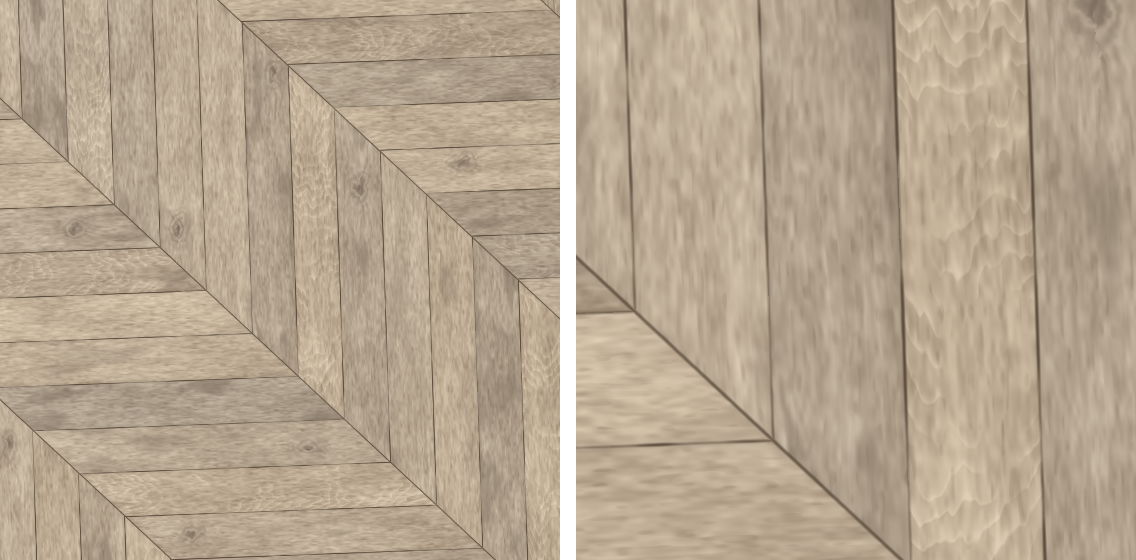
Left, the full canvas; right, a detail of the centre.
This texture is drawn by a three.js fragment shader. Its source:

```glsl
// Weathered oak chevron floor: diagonal bands of alternating upright and level planks.
varying vec2 vUv;

float hash(vec2 p) {
  vec3 q = fract(vec3(p.xyx) * 0.1031);
  q += dot(q, q.yzx + 33.33);
  return fract((q.x + q.y) * q.z);
}

float noise(vec2 p) {
  vec2 i = floor(p), f = fract(p);
  f = f * f * (3.0 - 2.0 * f);
  return mix(mix(hash(i), hash(i + vec2(1.0, 0.0)), f.x),
             mix(hash(i + vec2(0.0, 1.0)), hash(i + 1.0), f.x), f.y);
}

float fbm(vec2 p) {
  float sum = 0.0, amp = 0.53;
  for (int i = 0; i < 4; i++) {
    sum += amp * noise(p);
    p = p * 2.03 + 17.3;
    amp *= 0.5;
  }
  return sum;
}

void main() {
  vec2 p = vec2(vUv.x, 1.0 - vUv.y);

  // Diagonal bands
  float bandWidth = 0.538, slope = 0.932;
  float diagonal = p.y - slope * p.x - 0.1755;
  float band = floor(diagonal / bandWidth);
  float inBand = diagonal - band * bandWidth;
  bool upright = mod(band, 2.0) > 0.5;

  // Planks, slightly skewed within each band
  float plankWidth = 0.0797;
  float cross = (upright ? p.x - 0.033 * p.y - 0.0326
                         : p.y + 0.037 * p.x - 0.0543) / plankWidth;
  float id = floor(cross);
  float edge = cross - id;
  float off = (edge - 0.5) * plankWidth;
  float along = upright ? inBand + slope * off : (bandWidth - inBand + off) / slope;
  if (upright) id -= 0.5 * (band + 1.0);
  vec2 seed = vec2(id + 31.0, band * 7.0 + 53.0);
  float rnd = hash(seed);
  vec2 g = vec2(along + rnd * 7.0, off + hash(seed + 9.0) * 5.0);

  // Smoky knot near one end of some planks
  float hasKnot = step(0.58, hash(seed + 21.0));
  float end = hash(seed + 33.0);
  vec2 k = vec2(along - (end < 0.5 ? 0.05 + 0.2 * end : 0.37 + 0.14 * end),
                off - 0.03 * (hash(seed + 45.0) - 0.5));
  k += 0.022 * (vec2(fbm(g * 50.0), fbm(g * 50.0 + 40.0)) - 0.5);
  float knotDist = length(k * vec2(0.7, 1.2));
  float halo = hasKnot * exp(-knotDist * knotDist * 2400.0);

  // Grain bends around the knot and wavers along the plank
  g.y += 0.006 * fbm(g * vec2(14.0, 26.0)) + 0.012 * halo * sign(k.y);

  // Pale scalloped arches on figured planks, long faint veins on the others
  float figured = 1.0 - step(0.5, mod(id - (upright ? 1.0 : 0.0), 5.0));
  float arches = along * 48.0 + 1.1 * pow(off / 0.03, 2.0)
               + 4.5 * fbm(g * vec2(9.0, 38.0));
  float veins = off * 120.0 + 6.0 * fbm(g * vec2(4.0, 18.0));
  float ramp = fract(mix(veins, arches, figured) + 4.0 * halo);
  float line = ramp * ramp * ramp * (1.0 - smoothstep(0.86, 1.0, ramp));
  line *= smoothstep(0.25, 0.6, noise(g * vec2(17.0, 38.0) + 8.0));

  // Short fibres, dark pores and soft streaks
  float fibre = noise(vec2(g.x + 0.2 * g.y, g.y) * vec2(65.0, 270.0)) - 0.5;
  float fleck = noise(vec2(g.x - 0.3 * g.y, g.y) * vec2(130.0, 390.0) + 5.0) - 0.5;
  float pore = smoothstep(0.68, 0.92, noise(g * vec2(75.0, 340.0) + 90.0));
  float streak = fbm(g * vec2(9.0, 60.0)) - 0.5;
  float cloud = fbm(g * vec2(12.0, 24.0) + 70.0) - 0.5;

  // Plank tone
  float cycle = upright ? cos(2.513 * (id - 1.0)) : cos(1.696 * (id - 2.5));
  float tone = 0.53 + 0.14 * cycle + 0.1 * (rnd - 0.5) + 0.12 * (0.5 - p.x);
  tone += 0.4 * fibre + 0.36 * fleck - 0.22 * pore + 0.45 * streak + 0.45 * cloud;
  tone += line * mix(0.16, 0.55, figured) - 0.08 * figured;
  vec3 color = mix(vec3(0.62, 0.55, 0.468), vec3(0.825, 0.765, 0.675), clamp(tone, -0.5, 1.2));

  // Warm and grey tints, with smoky stains on the darker planks
  color += vec3(0.012, 0.0, -0.012) * (hash(seed + 57.0) - 0.5 + 0.4 * cycle);
  float stain = smoothstep(0.56, 0.8, fbm(g * vec2(10.0, 32.0) + 130.0));
  color = mix(color, vec3(0.51, 0.45, 0.39), stain * (0.32 - 0.2 * cycle));

  // Knot swirls and dark eye
  float swirl = 0.5 + 0.5 * sin(knotDist * 620.0 + 7.0 * noise(g * 60.0));
  color = mix(color, vec3(0.49, 0.43, 0.375), halo * (0.15 + 0.5 * swirl));
  float eye = hasKnot * (1.0 - smoothstep(0.001, 0.008, knotDist));
  color = mix(color, vec3(0.42, 0.36, 0.31), 0.55 * eye);

  // Thin worn seams between planks and a steadier joint along each band
  float seamDist = min(edge, 1.0 - edge) * plankWidth;
  float wear = noise(p * 15.0) * 0.6 + noise(p * 55.0) * 0.4;
  float seam = 1.0 - smoothstep(0.0, 0.0012 + 0.0009 * wear, seamDist);
  seam *= 0.3 + 0.55 * smoothstep(0.3, 0.7, wear);
  float jointDist = min(inBand, bandWidth - inBand) / 1.367;
  float joint = (0.6 + 0.2 * wear) * (1.0 - smoothstep(0.0, 0.0019, jointDist));
  color *= 1.0 - 0.06 * exp(-min(seamDist, jointDist) * 400.0);
  color = mix(color, vec3(0.31, 0.25, 0.19), max(seam, joint));

  gl_FragColor = vec4(color, 1.0);
}
```
